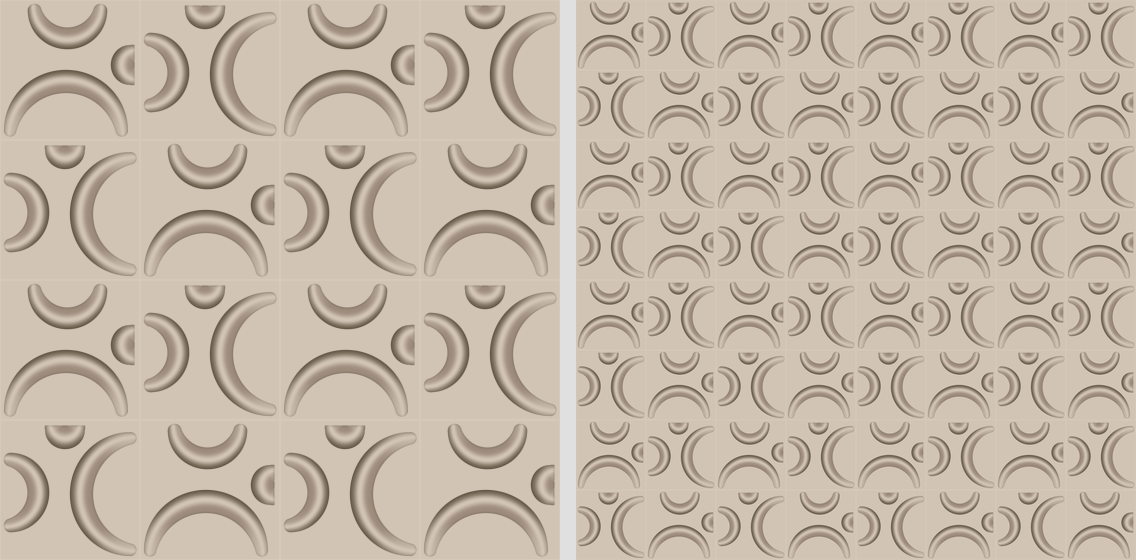
Left: one tile. Right: repeated 2 by 2.
Reproduce this pattern procedurally as a Shadertoy shader.

```glsl
// Raised, shaded clay crescents on a four by four grid of tiles, every other tile turned a quarter.

const vec3 CLAY = vec3(0.82, 0.77, 0.71);

// Paints one tapered crescent over base. p is relative to the arc centre, with the apex along +y.
// width holds the half width at the apex and at the tips; cut trims everything below p.y = cut.
vec3 crescent(vec3 base, vec2 p, float radius, vec2 width, float spread, float cut, float tipGlow, float px) {
    float angle = clamp(atan(p.x, p.y), -spread, spread);
    float along = abs(angle) / spread;
    float halfWidth = mix(width.x, width.y, along * along);
    float dist = length(p - radius * vec2(sin(angle), cos(angle))) - halfWidth;
    dist = max(dist, cut - p.y);

    // Across the tube: brown inside, a soft crest, dark outside
    float across = (length(p) - radius) / halfWidth;
    float crest = (across - 0.15) / 0.42;
    vec3 shade = mix(vec3(0.61, 0.54, 0.48), vec3(0.42, 0.37, 0.30), smoothstep(-0.1, 1.0, across));
    shade = mix(shade, vec3(0.85, 0.80, 0.74), 0.9 * exp(-crest * crest));

    // Tips fade towards the flat clay, with a faint rim
    shade = mix(shade, CLAY, tipGlow * smoothstep(0.45, 1.0, along));
    shade *= 1.0 - 0.12 * smoothstep(-0.018, 0.0, dist);

    return mix(base, shade, smoothstep(0.75 * px, -0.75 * px, dist) );
}

void mainImage(out vec4 fragColor, in vec2 fragCoord) {
    vec2 grid = 4.0 * fragCoord / iResolution.xy;
    grid.y = 4.0 - grid.y;
    float px = 4.0 / iResolution.y;
    vec2 cell = floor(grid);
    vec2 local = fract(grid);

    // Quarter turn on alternate tiles
    vec2 p = mod(cell.x + cell.y, 2.0) < 0.5 ? local : vec2(1.0 - local.y, local.x);

    // Large arch, medium bowl and small trimmed bead
    vec3 color = CLAY;
    color = crescent(color, vec2(p.x - 0.471, 0.984 - p.y), 0.402, vec2(0.083, 0.045), 1.44, -1.0, 0.7, px);
    color = crescent(color, p - vec2(0.482, 0.036), 0.238, vec2(0.078, 0.050), 1.40, -1.0, 0.3, px);
    color = crescent(color, vec2(p.y - 0.464, 0.979 - p.x), 0.099, vec2(0.0885, 0.052), 1.22, 0.018, 0.4, px);

    // Fine pale joints between tiles
    vec2 toJoint = min(local, 1.0 - local);
    float joint = 1.0 - smoothstep(0.0, 0.003 + 0.5 * px, min(toJoint.x, toJoint.y));
    color = mix(color, vec3(0.87, 0.83, 0.78), 0.7 * joint);

    fragColor = vec4(color, 1.0);
}
```
